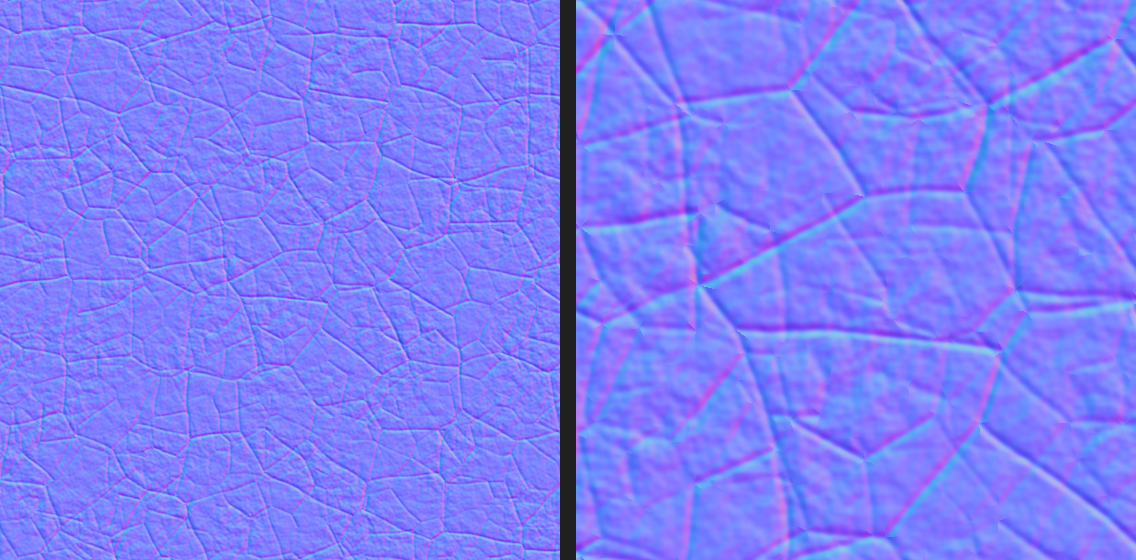
Left, the full canvas; right, a detail of the centre.
This texture map is drawn by a WebGL 1 fragment shader. Its source:

```glsl
precision highp float;

uniform vec2 u_resolution;

#define LARGE_CELLS 8.5
#define MEDIUM_CELLS 15.0
#define SMALL_CELLS 27.0
#define CREASE_WIDTH 0.0029
#define LARGE_DEPTH 1.15
#define MEDIUM_DEPTH 0.95
#define SMALL_DEPTH 0.62
#define GRAIN_DEPTH 0.088
#define GRAIN_SCALE 42.0
#define WOBBLE 0.006
#define JITTER 0.86

vec2 hash2(vec2 p) {
  vec3 q = fract(p.xyx * vec3(0.1031, 0.1030, 0.0973));
  q += dot(q, q.yzx + 33.33);
  return fract((q.xx + q.yz) * q.zy);
}

float cornerRamp(vec2 cell, vec2 offset) {
  float angle = 6.2832 * hash2(cell + 71.0).x;
  return dot(vec2(cos(angle), sin(angle)), offset);
}

float gradientNoise(vec2 p) {
  vec2 i = floor(p), f = fract(p);
  vec2 u = f * f * f * (f * (f * 6.0 - 15.0) + 10.0);
  vec2 e = vec2(1.0, 0.0);
  float low = mix(cornerRamp(i, f), cornerRamp(i + e.xy, f - e.xy), u.x);
  float high = mix(cornerRamp(i + e.yx, f - e.yx), cornerRamp(i + e.xx, f - e.xx), u.x);
  return mix(low, high, u.y);
}

vec2 cellPoint(vec2 cell) {
  return cell + 0.5 + JITTER * (hash2(cell) - 0.5);
}

// Tilt of the surface toward the nearest border of a Voronoi cell.
// Each border gets its own depth, from (1 - variation) to 1.
vec2 creaseTilt(vec2 p, float cells, float variation, float seed) {
  p = p * cells + seed;
  vec2 home = floor(p), nearCell = home, nearPoint = vec2(0.0);
  float nearest = 9.0;
  for (int y = -1; y <= 1; y++) {
    for (int x = -1; x <= 1; x++) {
      vec2 cell = home + vec2(float(x), float(y));
      vec2 toPoint = cellPoint(cell) - p;
      float d = dot(toPoint, toPoint);
      if (d < nearest) {
        nearest = d;
        nearCell = cell;
        nearPoint = toPoint;
      }
    }
  }

  float border = 9.0, depth = 0.0;
  vec2 direction = vec2(0.0);
  for (int y = -2; y <= 2; y++) {
    for (int x = -2; x <= 2; x++) {
      vec2 cell = nearCell + vec2(float(x), float(y));
      vec2 toPoint = cellPoint(cell) - p;
      vec2 across = toPoint - nearPoint;
      if (dot(across, across) > 0.0001) {
        vec2 n = normalize(across);
        float d = dot(0.5 * (toPoint + nearPoint), n);
        if (d < border) {
          border = d;
          direction = n;
          depth = 1.0 - variation * hash2(cell + nearCell + 17.0).y;
        }
      }
    }
  }

  // Narrow groove with a soft, wider shoulder.
  float t = border / (cells * CREASE_WIDTH);
  return direction * depth * (t * exp(-t * t) + 0.08 * t * exp(-0.8 * t));
}

// Fine wrinkles in three octaves.
float grainHeight(vec2 p) {
  float height = 0.0, scale = GRAIN_SCALE;
  for (int i = 0; i < 3; i++) {
    height += gradientNoise(p * scale + 9.0 * float(i)) / scale;
    scale *= 1.9;
  }
  return height;
}

void main() {
  vec2 p = gl_FragCoord.xy / u_resolution;
  vec2 bend = vec2(gradientNoise(p * 16.0), gradientNoise(p * 16.0 + 40.0));
  vec2 q = p + WOBBLE * bend;

  // Patches where the minor creases and grain fade.
  float patchy = smoothstep(-0.35, 0.35, gradientNoise(p * 9.0 + 20.0));

  // Three generations of creases.
  vec2 tilt = LARGE_DEPTH * creaseTilt(q, LARGE_CELLS, 0.45, 3.0);
  tilt += MEDIUM_DEPTH * creaseTilt(q, MEDIUM_CELLS, 0.85, 50.0);
  tilt += SMALL_DEPTH * mix(0.45, 1.0, patchy)
        * creaseTilt(q + WOBBLE * bend.yx, SMALL_CELLS, 0.95, 120.0);

  // Grain slope by finite differences.
  vec2 e = vec2(0.001, 0.0);
  float height = grainHeight(p);
  vec2 slope = vec2(grainHeight(p + e.xy), grainHeight(p + e.yx)) - height;
  tilt -= GRAIN_DEPTH * mix(0.65, 1.2, patchy) * slope / e.x;

  // Encode the surface normal as colour.
  vec3 normal = normalize(vec3(tilt, 1.0));
  gl_FragColor = vec4(0.5 + 0.5 * normal, 1.0);
}
```
